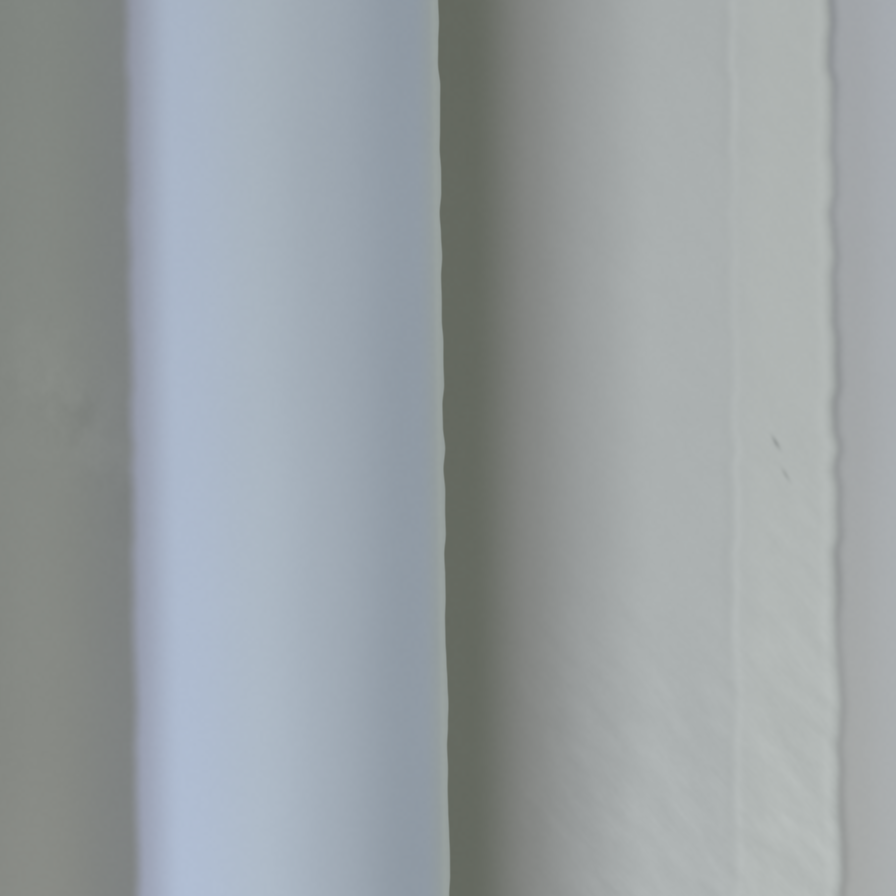
This texture is drawn by a Shadertoy shader. Its source:

```glsl
// A pale vertical pipe in front of a plastered wall, lit softly from the left.
// Each surface is a chain of smooth colour ramps across x, measured from slightly
// leaning edges; value noise adds ragged borders, plaster relief and scuffs.

#define PIPE_LEFT 0.154
#define PIPE_RIGHT 0.502
#define RIDGE_X 0.826
#define GROOVE_X 0.938
#define LEAN 0.013
#define EDGE_WOBBLE 0.0028
#define PIPE_SOFTNESS 0.009
#define RELIEF 0.020
#define MOTTLE 0.014
#define GRAIN 0.006

float hash(vec2 p) {
    vec3 q = fract(vec3(p.xyx) * 0.1031);
    q += dot(q, q.yzx + 33.33);
    return fract((q.x + q.y) * q.z);
}

float noise(vec2 p) {
    vec2 cell = floor(p), f = fract(p);
    f = f * f * (3.0 - 2.0 * f);
    return mix(mix(hash(cell), hash(cell + vec2(1, 0)), f.x),
               mix(hash(cell + vec2(0, 1)), hash(cell + vec2(1, 1)), f.x), f.y);
}

// Layered noise centred on zero.
float fbm(vec2 p) {
    float sum = 0.0, amp = 0.5;
    for (int i = 0; i < 4; i++) {
        sum += amp * (noise(p) - 0.5);
        p = mat2(0.8, 0.6, -0.6, 0.8) * p * 2.03 + 7.1;
        amp *= 0.5;
    }
    return sum;
}

float bump(float d, float width) {
    return exp(-d * d / (width * width));
}

vec3 backWall(float x, float y) {
    vec3 c = mix(vec3(0.525, 0.535, 0.515), vec3(0.495, 0.515, 0.495), y);
    c = mix(c, vec3(0.485, 0.500, 0.505), 0.7 * smoothstep(0.06, 0.145, x));
    return c + 0.012 * bump(x - 0.04, 0.04);
}

vec3 pipe(float x, float y) {
    vec3 c = mix(vec3(0.58, 0.60, 0.66), vec3(0.675, 0.725, 0.800), smoothstep(0.142, 0.200, x));
    c = mix(c, vec3(0.670, 0.715, 0.760), smoothstep(0.20, 0.30, x));
    c = mix(c, vec3(0.625, 0.665, 0.705), smoothstep(0.28, 0.38, x));
    c = mix(c, vec3(0.565, 0.605, 0.645), smoothstep(0.36, 0.455, x));
    c = mix(c, vec3(0.585, 0.615, 0.605), smoothstep(0.465, 0.498, x));
    // Cool light grows toward the foot of the pipe.
    float lit = 1.0 - smoothstep(0.30, 0.44, x);
    return c + (0.5 - y) * lit * vec3(0.035, 0.040, 0.055);
}

vec3 plaster(float x, float y) {
    vec3 c = mix(vec3(0.395, 0.412, 0.377), vec3(0.505, 0.513, 0.502), smoothstep(0.525, 0.592, x));
    c = mix(c, vec3(0.600, 0.615, 0.615), smoothstep(0.57, 0.66, x));
    c = mix(c, vec3(0.672, 0.692, 0.692), smoothstep(0.635, 0.735, x));
    c = mix(c, vec3(0.695, 0.715, 0.708), smoothstep(0.79, 0.86, x));
    return c + (0.5 - y) * 0.025 * smoothstep(0.55, 0.75, x);
}

// Short slanted dents, strongest low on the wall and along the ridge.
float scuffs(vec2 uv) {
    vec2 along = vec2(dot(uv, vec2(0.64, -0.77)), dot(uv, vec2(0.77, 0.64)));
    float dents = fbm(along * vec2(24.0, 85.0));
    float low = 1.0 - smoothstep(0.12, 0.42, uv.y);
    float band = smoothstep(0.82, 0.86, uv.x) * (1.0 - smoothstep(0.4, 0.65, uv.y));
    return dents * (0.25 + low + 0.5 * band) * smoothstep(0.53, 0.66, uv.x);
}

float chip(vec2 p, vec2 size) {
    p = vec2(p.x + 0.5 * p.y, p.y) / size;
    return exp(-dot(p, p));
}

void mainImage(out vec4 fragColor, in vec2 fragCoord) {
    vec2 uv = fragCoord / iResolution.xy;
    float pixel = 1.0 / iResolution.x;
    float y = uv.y;
    float x = uv.x + LEAN * y;   // straightens the leaning edges

    // Plaster with its raised ridge, side groove and small chips.
    float ragged = (noise(vec2(y * 42.0, 3.0)) - 0.5) * EDGE_WOBBLE;
    vec3 wall = plaster(uv.x, y) + RELIEF * 1.6 * scuffs(uv);
    float ridge = x - 0.005 * y - RIDGE_X + 2.0 * ragged;
    float ridgeFade = 0.35 + 0.65 * noise(vec2(y * 9.0, 8.0));
    wall += RELIEF * ridgeFade * (bump(ridge, 0.005) - 0.6 * bump(ridge + 0.010, 0.007));

    float groove = x - GROOVE_X + 2.0 * ragged;
    vec3 sideStrip = mix(vec3(0.650, 0.660, 0.655), vec3(0.635, 0.650, 0.665), y);
    sideStrip += 0.025 * smoothstep(0.95, 1.0, uv.x) * vec3(0.7, 0.9, 1.2);
    wall = mix(wall, sideStrip, smoothstep(-0.004, 0.006, groove));
    wall -= 0.065 * bump(groove - 0.002, 0.007) * (0.75 + 0.5 * noise(vec2(y * 14.0, 5.0)));
    wall += 0.012 * bump(groove + 0.012, 0.006);
    wall -= 0.09 * chip(uv - vec2(0.866, 0.506), vec2(0.003, 0.007));
    wall -= 0.06 * chip(uv - vec2(0.877, 0.470), vec2(0.003, 0.007));

    // Back wall with a faint smudge beside the pipe.
    vec3 back = backWall(uv.x, y);
    back += 0.08 * fbm(uv * vec2(30.0, 24.0)) * chip(uv - vec2(0.08, 0.53), vec2(0.06, 0.10));

    // Soft left silhouette, crisp and slightly ragged right one.
    float leftMask = smoothstep(-PIPE_SOFTNESS, PIPE_SOFTNESS, x - PIPE_LEFT + ragged);
    float rightMask = smoothstep(-1.2 * pixel, 1.2 * pixel, x - PIPE_RIGHT + ragged);
    vec3 col = mix(back, pipe(x - 0.5 * LEAN, y), leftMask);
    col += 0.018 * bump(x - PIPE_RIGHT + 0.005, 0.004) * vec3(1.0, 1.0, 0.8);
    col = mix(col, wall, rightMask);

    col += MOTTLE * fbm(uv * vec2(9.0, 5.0) + 20.0);
    col += GRAIN * (noise(uv * 230.0) - 0.5);
    fragColor = vec4(clamp(col, 0.0, 1.0), 1.0);
}
```
